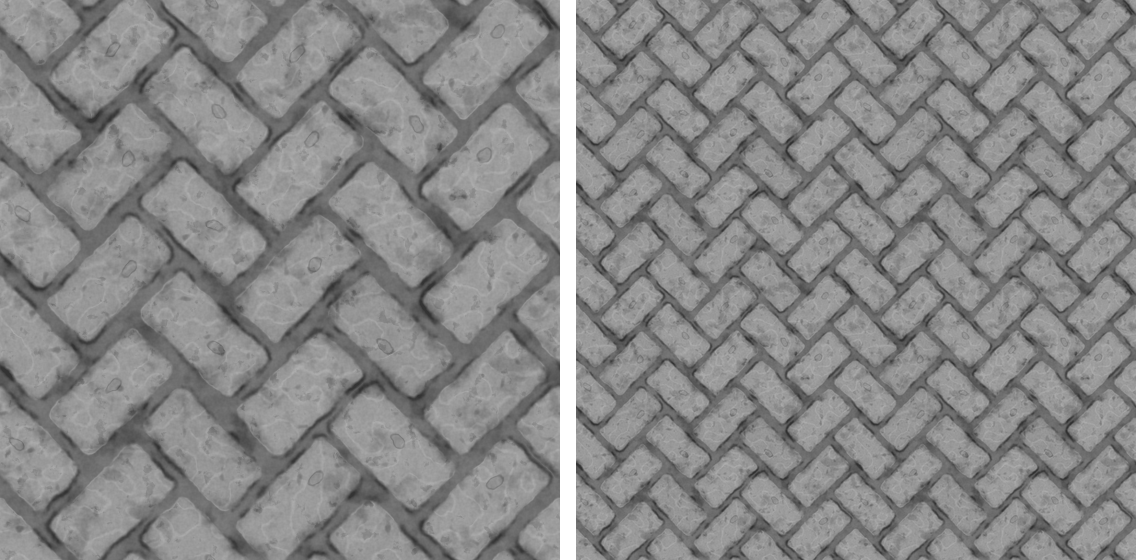
Left, the tile; right, the same tile 2 across and 2 down.
Write a WebGL 2 fragment shader that draws this texture.

```glsl
#version 300 es
precision highp float;

uniform vec2 u_resolution;
out vec4 fragColor;

vec2 hash2(vec2 p) {
    vec3 q = fract(p.xyx * vec3(0.1031, 0.1030, 0.0973));
    q += dot(q, q.yzx + 33.33);
    return fract((q.xx + q.yz) * q.zy);
}

// Dot product of a lattice gradient with the offset to it, wrapped at the period
float corner(vec2 cell, vec2 offset, float period, float seed) {
    float angle = 6.2832 * hash2(mod(cell, period) + seed * 17.3 + 1.0).x;
    return dot(vec2(cos(angle), sin(angle)), offset);
}

// Tiling gradient noise with a whole number of cells per canvas
float noise(vec2 uv, float period, float seed) {
    vec2 p = uv * period;
    vec2 i = floor(p), f = p - i;
    vec2 s = f * f * f * (f * (f * 6.0 - 15.0) + 10.0);
    vec2 e = vec2(1.0, 0.0);
    return mix(mix(corner(i, f, period, seed), corner(i + e, f - e, period, seed), s.x),
               mix(corner(i + e.yx, f - e.yx, period, seed), corner(i + 1.0, f - 1.0, period, seed), s.x), s.y);
}

float fbm(vec2 uv, float period, float seed) {
    float sum = 0.0, amplitude = 1.0;
    for (int k = 0; k < 4; k++) {
        sum += amplitude * noise(uv, period, seed + float(k));
        amplitude *= 0.55;
        period *= 2.0;
    }
    return sum;
}

float roundedBox(vec2 p, vec2 halfSize, float radius) {
    vec2 q = abs(p) - halfSize + radius;
    return length(max(q, 0.0)) + min(max(q.x, q.y), 0.0) - radius;
}

// Nearest herringbone brick: signed distance, position within it, and its random pair
float nearestBrick(vec2 uv, out vec2 local, out vec2 random) {
    vec2 cells = vec2(3.0, 5.0);
    float nearest = 1.0;
    for (int kind = 0; kind < 2; kind++) {
        float k = float(kind);
        vec2 offset = vec2(0.095, 0.0) + 0.5 * k;
        vec2 base = round(uv * cells - offset);
        for (int row = -1; row <= 1; row++) {
            vec2 id = base + vec2(0.0, row);
            vec2 rnd = hash2(mod(id, cells) + 7.0 * k + 3.0);
            vec2 jitter = (rnd.yx - 0.5) * 0.007;
            vec2 d = uv - (id + offset) / cells - jitter;
            float angle = (2.0 * k - 1.0) * 0.79 + (rnd.x - 0.5) * 0.06;
            vec2 along = vec2(cos(angle), sin(angle));
            vec2 p = vec2(dot(d, along), dot(d, vec2(-along.y, along.x)));
            float dist = roundedBox(p, vec2(0.109, 0.0535) + (rnd - 0.5) * 0.005, 0.013);
            if (dist < nearest) {
                nearest = dist;
                local = p;
                random = rnd;
            }
        }
    }
    return nearest;
}

void main() {
    vec2 uv = gl_FragCoord.xy / u_resolution;
    vec2 wobble = vec2(fbm(uv, 18.0, 1.0), fbm(uv, 18.0, 6.0));
    vec2 local, random;
    float dist = nearestBrick(uv + 0.0055 * wobble, local, random);

    float blotch = fbm(uv, 16.0, 11.0);
    float mottle = fbm(uv + 0.006 * wobble, 36.0, 16.0);
    float wear = fbm(uv, 11.0, 21.0);
    float grain = noise(uv, 150.0, 26.0) + 0.7 * noise(uv, 256.0, 27.0);

    // Stone face: mottling, stains, pale veins and pits
    float stone = 0.603 + 0.03 * (random.y - 0.5) + 0.035 * mottle + 0.03 * grain;
    stone -= 0.09 * smoothstep(0.05, 0.6, blotch);
    stone -= 0.09 * smoothstep(0.25, 0.6, mottle);
    stone += 0.045 * smoothstep(0.10, 0.0, abs(noise(uv + 0.01 * wobble, 21.0, 31.0)));
    stone -= 0.13 * smoothstep(0.36, 0.6, noise(uv, 44.0, 36.0));

    // Chipped dimple with a dark outline on some bricks
    vec2 dimple = local - (random - 0.5) * vec2(0.11, 0.04) + 0.003 * wobble;
    float ring = length(dimple * vec2(0.75, 1.2)) - 0.011;
    float chipped = step(0.4, random.x);
    stone -= chipped * (0.09 * smoothstep(0.003, 0.0, abs(ring)) + 0.04 * smoothstep(0.004, -0.004, ring));

    // Soiled borders fading in from the edge
    float border = smoothstep(-0.022, 0.002, dist);
    stone -= border * (0.035 + 0.15 * smoothstep(-0.1, 0.6, wear + 0.4 * mottle));

    // Sunken joints with uneven dirt
    float joint = 0.435 + 0.05 * blotch + 0.035 * mottle + 0.025 * grain;
    joint -= 0.10 * smoothstep(0.0, 0.55, wear);

    // Dark crevices and thin pale rims along broken stretches of edge
    float tone = mix(stone, joint, smoothstep(-0.003, 0.004, dist));
    float broken = fbm(uv, 14.0, 41.0);
    float crevice = exp(-pow((dist - 0.005) / 0.0045, 2.0));
    tone -= 0.17 * crevice * smoothstep(-0.15, 0.4, broken);
    float rim = exp(-pow((dist - 0.001) / 0.0018, 2.0));
    tone += 0.10 * rim * smoothstep(0.0, 0.45, -broken);

    fragColor = vec4(vec3(clamp(tone, 0.2, 0.72)), 1.0);
}
```
